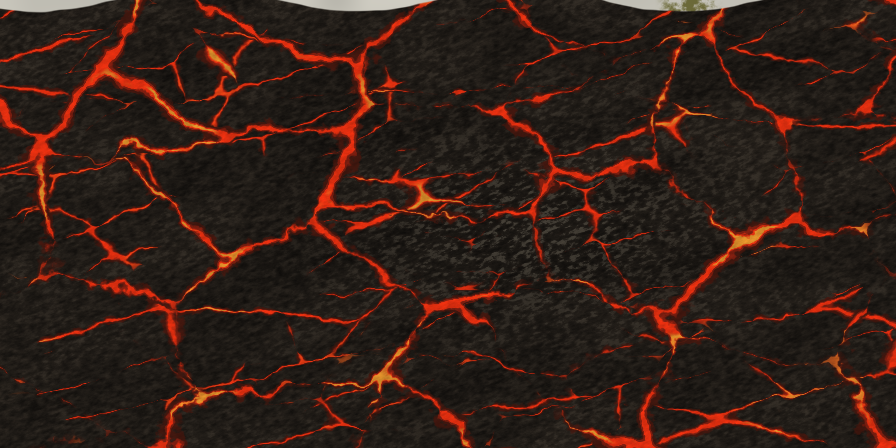
A WebGL 1 fragment shader for this texture:

```glsl
precision highp float;
uniform vec2 u_resolution;

const vec3 ROCK = vec3(0.125, 0.108, 0.09);
const vec3 FLECK = vec3(0.33, 0.31, 0.27);
const vec3 EMBER = vec3(0.25, 0.088, 0.056);
const vec3 RED = vec3(0.48, 0.115, 0.06);
const vec3 LAVA = vec3(0.87, 0.18, 0.06);
const vec3 GOLD = vec3(0.84, 0.54, 0.16);
const vec3 SKY = vec3(0.78, 0.77, 0.73);
const vec3 FOLIAGE = vec3(0.42, 0.41, 0.22);
const vec2 MAIN_SCALE = vec2(2.6, 3.8);
const vec2 SIDE_SCALE = vec2(2.2, 8.0);
const vec2 HAIR_SCALE = vec2(3.6, 10.0);
const float MAIN_WIDTH = 0.025;
const float SIDE_WIDTH = 0.020;
const float HAIR_WIDTH = 0.014;
const float POOLING = 0.07;
const float ROUGHNESS = 0.035;
const float SKY_DEPTH = 0.026;
const float SKY_PERIOD = 0.72;

vec2 hash2(vec2 p) {
  vec3 q = fract(p.xyx * vec3(0.1031, 0.1030, 0.0973));
  q += dot(q, q.yzx + 33.33);
  return fract((q.xx + q.yz) * q.zy);
}

float noise(vec2 p) {
  vec2 i = floor(p), f = fract(p);
  f = f * f * (3.0 - 2.0 * f);
  float low = mix(hash2(i).x, hash2(i + vec2(1.0, 0.0)).x, f.x);
  float high = mix(hash2(i + vec2(0.0, 1.0)).x, hash2(i + 1.0).x, f.x);
  return mix(low, high, f.y);
}

float fbm(vec2 p) {
  float sum = 0.0, amp = 0.533;
  for (int i = 0; i < 4; i++) {
    sum += amp * noise(p);
    p = mat2(1.6, 1.2, -1.2, 1.6) * p + 7.3;
    amp *= 0.5;
  }
  return sum;
}

float smoothMin(float a, float b, float k) {
  float h = max(k - abs(a - b), 0.0) / k;
  return min(a, b) - h * h * k * 0.25;
}

// Distance to the nearest cell border, widened where borders meet
float crackDistance(vec2 p) {
  vec2 cell = floor(p), f = fract(p);
  vec2 nearCell = vec2(0.0), nearest = vec2(0.0);
  float best = 8.0;
  for (int j = -1; j <= 1; j++)
    for (int i = -1; i <= 1; i++) {
      vec2 g = vec2(float(i), float(j));
      vec2 r = g + hash2(cell + g) - f;
      if (dot(r, r) < best) {
        best = dot(r, r);
        nearest = r;
        nearCell = g;
      }
    }
  float d = 8.0;
  for (int j = -2; j <= 2; j++)
    for (int i = -2; i <= 2; i++) {
      vec2 g = nearCell + vec2(float(i), float(j));
      vec2 r = g + hash2(cell + g) - f;
      vec2 gap = r - nearest;
      if (dot(gap, gap) > 0.0001)
        d = smoothMin(d, dot(0.5 * (nearest + r), normalize(gap)), POOLING);
    }
  return d;
}

float band(float d, float halfWidth, float soft) {
  return 1.0 - smoothstep(halfWidth - soft, halfWidth + soft, d);
}

vec3 addCracks(vec3 col, float d, float width, float gold, float rough, float soft) {
  float present = smoothstep(-0.012, 0.006, width);
  float ragged = d + ROUGHNESS * rough;
  col = mix(col, EMBER, present * band(d + 3.0 * ROUGHNESS * rough, width * 1.7 + 0.018, soft + 0.008));
  col = mix(col, RED, present * band(ragged, width * 1.3 + 0.006, soft));
  col = mix(col, LAVA, present * band(ragged, width * 0.9, soft));
  return mix(col, GOLD, gold * present * band(ragged, width * 0.4, soft));
}

void main() {
  vec2 p = gl_FragCoord.xy / u_resolution.y;
  float pixel = 1.0 / u_resolution.y;

  // Rock with slanted grain and pale worn patches
  vec2 slant = mat2(0.94, -0.34, 0.34, 0.94) * p;
  float grain = fbm(slant * vec2(75.0, 150.0));
  float relief = fbm(slant * vec2(5.0, 14.0) + 3.0);
  vec3 col = ROCK * (0.3 + 0.8 * grain + 0.55 * relief);
  vec2 offset = (p - vec2(1.18, 0.49)) / vec2(0.34, 0.18);
  float worn = 0.15 * smoothstep(0.45, 0.7, relief) + 0.85 * exp(-dot(offset, offset));
  col = mix(col, FLECK, 0.65 * worn * smoothstep(0.5, 0.7, grain));

  // Ragged displacement shared by all crack networks
  vec2 bend = vec2(fbm(p * 4.0), fbm(p * 4.0 + 31.0)) - 0.5;
  vec2 rag = vec2(fbm(p * 22.0 + 9.0), fbm(p * 22.0 + 57.0)) - 0.5;
  vec2 flat_ = p + 0.07 * bend + 0.025 * rag;
  vec2 q = p + 0.13 * bend + 0.04 * rag;
  float rough = fbm(p * vec2(45.0, 60.0) + 5.0) - 0.5;
  float gold = smoothstep(0.53, 0.64, fbm(p * vec2(6.0, 9.0) + 71.0));

  // Hairlines and flat side cracks, then the main veins
  float hairHeat = smoothstep(0.40, 0.76, fbm(p * vec2(4.0, 7.0) + 47.0));
  float hairWidth = mix(-0.014, HAIR_WIDTH, hairHeat);
  vec2 hairP = vec2(flat_.x, flat_.y - 0.25 * flat_.x) * HAIR_SCALE + 65.0;
  col = addCracks(col, crackDistance(hairP), hairWidth, 0.2 * gold, rough, pixel * 4.0);
  float sideHeat = smoothstep(0.36, 0.72, fbm(p * vec2(3.0, 7.0) + 19.0));
  float sideWidth = mix(-0.014, SIDE_WIDTH, sideHeat);
  vec2 sideP = vec2(flat_.x, flat_.y - 0.05 * flat_.x) * SIDE_SCALE + 40.0;
  col = addCracks(col, crackDistance(sideP), sideWidth, gold, rough, pixel * 3.0);
  float heat = smoothstep(0.22, 0.72, fbm(p * 5.0 + 83.0));
  float width = mix(-0.007, MAIN_WIDTH, heat);
  col = addCracks(col, crackDistance(q * MAIN_SCALE + 12.0), width, gold, rough, pixel * 2.0);
  col *= 0.84 + 0.32 * grain;

  // Pale sky above the wavy upper rim
  float wave = max(cos(6.28319 * (p.x - 0.8) / SKY_PERIOD), -0.2);
  float rim = 1.0 - SKY_DEPTH * wave + 0.004 * (noise(p * 30.0) - 0.5);
  float leaf = (1.0 - smoothstep(0.04, 0.08, abs(p.x - 1.54))) * smoothstep(0.3, 0.65, fbm(p * 70.0));
  vec3 sky = mix(SKY * (0.92 + 0.14 * noise(p * 12.0)), FOLIAGE, leaf);
  col = mix(col, sky, smoothstep(rim - pixel, rim + pixel, p.y));

  gl_FragColor = vec4(col, 1.0);
}
```
